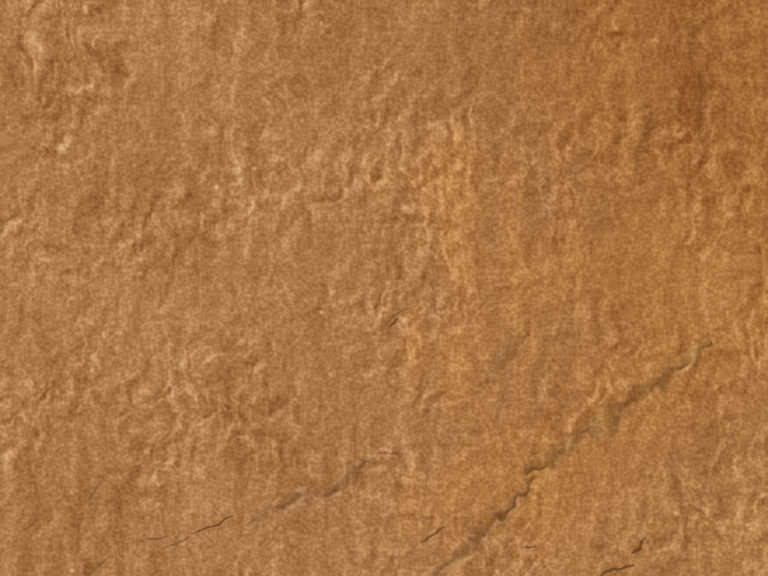
Give the GLSL for this texture, as a Shadertoy shader.

```glsl
// Weathered sandstone slab: warm brown rock with fine grain, vertical stains,
// pale crinkled veins and dark diagonal cracks. Gradient noise sets one tone
// value, which a colour ramp turns into brown or, in stained areas, ochre.

const vec3 DARK_BROWN = vec3(0.55, 0.35, 0.185);
const vec3 MID_BROWN = vec3(0.675, 0.473, 0.297);
const vec3 PALE_SAND = vec3(0.82, 0.63, 0.45);
const vec3 OCHRE_TINT = vec3(1.0, 0.965, 0.83);
const vec3 CRACK_BROWN = vec3(0.36, 0.21, 0.09);
const int CRACK_COUNT = 16;

float hash(vec2 p) {
    vec3 q = fract(p.xyx * vec3(0.1031, 0.1030, 0.0973));
    q += dot(q, q.yzx + 33.33);
    return fract((q.x + q.y) * q.z);
}

vec2 direction(float angle) {
    return vec2(cos(angle), sin(angle));
}

float cornerSlope(vec2 cell, vec2 offset) {
    return dot(direction(6.2832 * hash(cell)), offset);
}

float gradientNoise(vec2 p) {
    vec2 i = floor(p), f = fract(p);
    vec2 u = f * f * f * (f * (f * 6.0 - 15.0) + 10.0);
    vec2 e = vec2(1.0, 0.0);
    float low = mix(cornerSlope(i, f), cornerSlope(i + e.xy, f - e.xy), u.x);
    float high = mix(cornerSlope(i + e.yx, f - e.yx), cornerSlope(i + e.xx, f - e.xx), u.x);
    return mix(low, high, u.y);
}

float fbm(vec2 p, int octaves) {
    float sum = 0.0, amplitude = 1.0;
    for (int i = 0; i < octaves; i++) {
        sum += amplitude * gradientNoise(p);
        p = mat2(1.6, 1.2, -1.2, 1.6) * p + 17.3;
        amplitude *= 0.5;
    }
    return sum;
}

// Thin lines along the zero level of the noise
float veins(vec2 p, float width) {
    return 1.0 - smoothstep(0.0, width, abs(fbm(p, 4)));
}

// Tapered stroke between two points, 1 on its centre line
float stroke(vec2 p, vec2 a, vec2 b, float width) {
    vec2 along = b - a;
    float h = clamp(dot(p - a, along) / dot(along, along), 0.0, 1.0);
    float taper = width * (0.35 + 2.6 * h * (1.0 - h));
    return 1.0 - smoothstep(0.15 * taper, taper, length(p - a - along * h));
}

// Short cracks, mostly in the lower half and rising to the right
float scatteredCracks(vec2 p) {
    float dark = 0.0;
    for (int i = 0; i < CRACK_COUNT; i++) {
        float id = float(i);
        vec2 centre = vec2(1.15 * hash(vec2(id, 3.0)), 0.55 * hash(vec2(id, 8.0)));
        vec2 reach = direction(mix(-0.1, 0.95, hash(vec2(id, 14.0))));
        reach *= mix(0.012, 0.035, hash(vec2(id, 21.0)));
        float strength = mix(0.15, 0.7, hash(vec2(id, 29.0)));
        dark = max(dark, strength * stroke(p, centre - reach, centre + reach, 0.0042));
    }
    return dark;
}

// Long broken ledges crossing the lower part of the slab
float ledges(vec2 p, float width) {
    float dark = stroke(p, vec2(0.74, -0.02), vec2(0.93, 0.16), width);
    dark = max(dark, stroke(p, vec2(0.91, 0.17), vec2(1.23, 0.40), width * 1.2));
    dark = max(dark, 0.6 * stroke(p, vec2(0.43, 0.08), vec2(0.65, 0.20), width));
    return max(dark, 0.55 * stroke(p, vec2(0.82, 0.33), vec2(0.91, 0.43), width));
}

vec3 stoneRamp(float tone) {
    vec3 lower = mix(DARK_BROWN, MID_BROWN, clamp(tone * 2.0, -0.4, 1.0));
    return mix(lower, PALE_SAND, clamp(tone * 2.0 - 1.0, 0.0, 1.3));
}

void mainImage(out vec4 fragColor, in vec2 fragCoord) {
    vec2 p = fragCoord / iResolution.y;
    vec2 warp = vec2(fbm(p * 9.0, 4), fbm(p * 9.0 + 41.0, 4));
    vec2 rough = p + 0.028 * warp;

    // Broad stains, vertical streaks and grain
    float blotch = fbm(p * 3.2 + 5.0, 3);
    float streak = fbm(vec2(rough.x * 26.0, p.y * 2.5), 2);
    float grain = gradientNoise(p * 165.0) + 0.7 * gradientNoise(p * 90.0 + 9.0);
    float tone = 0.47 + 0.20 * blotch + 0.20 * streak + 0.36 * grain;

    // Crumbled relief lit from one side, smoother in some patches
    float patches = smoothstep(-0.4, 0.35, fbm(p * 5.0 + 60.0, 3));
    vec2 crumbPoint = rough * vec2(38.0, 25.0);
    float crumble = fbm(crumbPoint, 3);
    float facing = crumble - fbm(crumbPoint + vec2(0.28, -0.24), 3);
    tone += (0.22 * crumble + 0.30 * facing) * mix(0.45, 1.1, patches);

    // Pale veins with a shaded edge: upright above, slanted at lower left
    float slant = smoothstep(0.75, 0.25, p.y + 0.25 * p.x + 0.2 * blotch);
    vec2 lean = direction(0.55);
    vec2 upright = rough * vec2(17.0, 9.0);
    vec2 slanted = vec2(dot(rough, lean) * 9.0, dot(rough, vec2(-lean.y, lean.x)) * 16.0);
    vec2 veinPoint = mix(upright, slanted + 30.0, step(0.5, slant + 0.25 * warp.x));
    float broken = patches * smoothstep(-0.3, 0.3, gradientNoise(p * 24.0 + 13.0));
    float pale = veins(veinPoint, 0.17) * broken;
    float shade = veins(veinPoint + vec2(0.14, -0.10), 0.17) * broken;
    tone += 0.30 * pale - 0.20 * shade;
    tone += 0.4 * smoothstep(0.42, 0.65, gradientNoise(p * 60.0 + 70.0)) * patches;

    // Darker upper right corner and one shaded hollow
    tone -= 0.17 * smoothstep(0.75, 1.25, 0.5 * p.x + 0.6 * p.y);
    float hollow = length((rough - vec2(1.19, 0.82)) / vec2(0.035, 0.075));
    tone -= 0.18 * (1.0 - smoothstep(0.7, 1.1, hollow));

    // Ochre staining towards the right
    float ochre = smoothstep(0.6, 1.2, p.x + 0.5 * blotch + 0.2 * streak);
    ochre *= 1.0 - 0.6 * smoothstep(0.0, 0.2, 0.8 * (p.x - 0.74) - p.y);
    vec3 colour = stoneRamp(tone) * mix(vec3(1.0), OCHRE_TINT, ochre);

    // Cracks and ledges, each with a lit lower lip
    vec2 jagged = rough + 0.012 * vec2(crumble, gradientNoise(p * 45.0 + 33.0));
    vec2 lip = vec2(-0.003, 0.007);
    float wear = smoothstep(-0.25, 0.35, gradientNoise(p * 20.0 + 80.0));
    float ledge = ledges(jagged, 0.008) * wear;
    float softShadow = ledges(jagged, 0.022);
    float crack = max(scatteredCracks(p + 0.02 * warp), 0.5 * ledge);
    colour += 0.06 * ledges(jagged + lip, 0.009) * wear;
    colour *= 1.0 - 0.13 * softShadow;
    fragColor = vec4(mix(colour, CRACK_BROWN, crack), 1.0);
}
```
